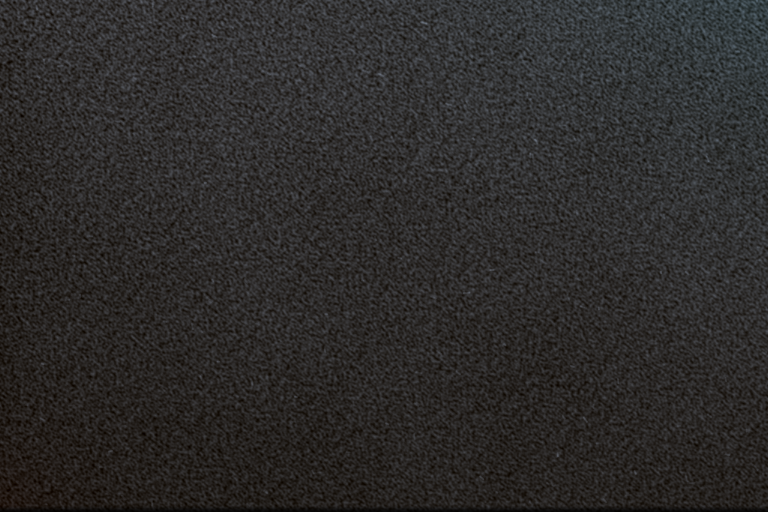
This texture is drawn by a Shadertoy shader. Its source:

```glsl
// Dark felt-like paper under soft light: a cool glow at the top fades to warm
// black at the bottom. Fine slanted grain comes from gradient noise, and short
// pale fibres are scattered by hashing the cells of a grid.

vec2 hash2(vec2 cell) {
    uvec2 q = uvec2(ivec2(cell)) * uvec2(1597334673u, 3812015801u);
    uint n = (q.x ^ q.y) * 1597334673u;
    n = (n ^ (n >> 15)) * 2246822519u;
    n ^= n >> 13;
    return vec2(n & 65535u, n >> 16) / 65535.0;
}

vec2 gradientAt(vec2 cell) {
    float angle = 6.2832 * hash2(cell).x;
    return vec2(cos(angle), sin(angle));
}

float gradientNoise(vec2 p) {
    vec2 i = floor(p), f = fract(p);
    vec2 u = f * f * f * (f * (f * 6.0 - 15.0) + 10.0);
    vec2 e = vec2(1.0, 0.0);
    float low = mix(dot(gradientAt(i), f),
                    dot(gradientAt(i + e.xy), f - e.xy), u.x);
    float high = mix(dot(gradientAt(i + e.yx), f - e.yx),
                     dot(gradientAt(i + e.xx), f - e.xx), u.x);
    return mix(low, high, u.y);
}

float segmentDistance(vec2 p, vec2 halfAxis) {
    float t = clamp(dot(p, halfAxis) / dot(halfAxis, halfAxis), -1.0, 1.0);
    return length(p - halfAxis * t);
}

// Pale fibres: one per cell, only a few of them bright
float fibres(vec2 p, float pixel) {
    const float density = 26.0;
    vec2 g = p * density, cell = floor(g);
    float light = 0.0;
    for (int y = -1; y <= 1; y++)
    for (int x = -1; x <= 1; x++) {
        vec2 c = cell + vec2(x, y);
        vec2 centre = c + hash2(c + 71.0);
        vec2 rnd = hash2(c + 313.0);
        float angle = -0.7 + 1.8 * (rnd.x - 0.5);
        vec2 halfAxis = mix(0.03, 0.14, rnd.y) * vec2(cos(angle), sin(angle));
        float d = segmentDistance(g - centre, halfAxis) / density;
        float brightness = pow(hash2(c + 907.0).x, 4.0);
        light += brightness * (1.0 - smoothstep(0.0003, 0.0012 + pixel, d));
    }
    return light;
}

void mainImage(out vec4 fragColor, in vec2 fragCoord) {
    vec2 uv = fragCoord / iResolution.xy;
    vec2 p = fragCoord / iResolution.y;
    float pixel = 1.0 / iResolution.y;

    // Broad lighting, with a shaded left side and cloudy unevenness
    float tone = 0.29 + 0.58 * uv.y - 0.27 * exp(-7.0 * uv.x);
    tone += 0.10 * smoothstep(0.6, 1.0, uv.x) * smoothstep(0.0, 0.5, uv.y);
    tone += 0.13 * gradientNoise(p * 3.0 + 5.3);
    tone += 0.09 * gradientNoise(p * 11.0 + 40.7);

    // Grain stretched along the falling diagonal, plus finer round specks
    vec2 slanted = mat2(0.77, 0.64, -0.64, 0.77) * p;
    float grain = 0.85 * gradientNoise(slanted * vec2(105.0, 190.0) + 300.0);
    grain += 0.75 * gradientNoise(p * 171.0 + 17.3);
    grain += 0.30 * gradientNoise(slanted * vec2(45.0, 80.0) + 90.0);
    tone += grain * (0.8 + 0.35 * uv.y);
    tone += 0.75 * fibres(p, pixel);

    // Warm shadows to cool lights, with teal and rust corners
    vec3 color = mix(vec3(0.10, 0.08, 0.06), vec3(0.24, 0.24, 0.25), tone);
    color += vec3(-0.035, 0.012, 0.018) * pow(uv.x * uv.y, 3.0);
    color += vec3(0.030, 0.004, 0.0) * exp(-9.0 * length(uv * vec2(1.5, 1.0)));

    // Dark lower rim
    color *= mix(0.25, 1.0, smoothstep(0.0, 0.014, uv.y));
    fragColor = vec4(clamp(color, 0.0, 1.0), 1.0);
}
```
